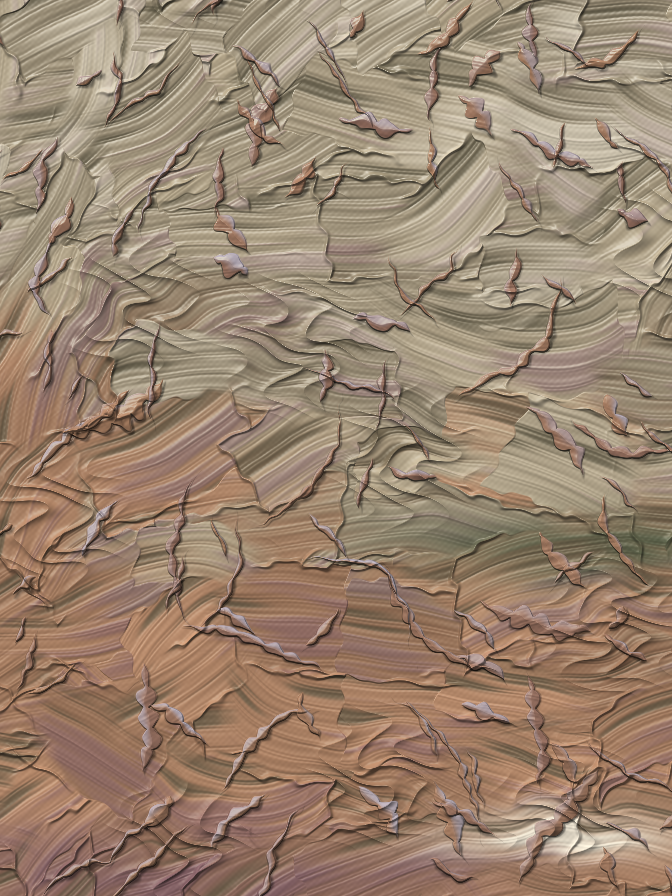
Write a WebGL 2 fragment shader that draws this texture.

```glsl
#version 300 es
precision highp float;
// Thick oil paint laid on canvas with a palette knife, lit from the top left.
// Layers of curved strokes carry bristle streaks and broken rims; torn slivers
// and crumpled knots stand on top. Their height gives shading and wet gloss.
#define SAND vec3(0.61, 0.56, 0.465)
#define CLAY vec3(0.64, 0.48, 0.37)
#define CREAM vec3(0.88, 0.85, 0.78)
#define PLUM vec3(0.49, 0.36, 0.38)
#define UMBER vec3(0.34, 0.32, 0.25)
#define LILAC vec3(0.66, 0.64, 0.70)
#define STROKE_SIZE 0.24
#define SLIVER_SIZE 0.11
#define STREAK_HEIGHT 0.0011
#define GLOSS 0.95
#define WEAVE 0.00006

uniform vec2 u_resolution;
out vec4 fragColor;
const vec3 LIGHT = vec3(-0.32, 0.62, 0.72);

vec3 hash3(vec2 p) {
  vec3 q = fract(p.xyx * vec3(0.1031, 0.1030, 0.0973));
  q += dot(q, q.yxz + 33.33);
  return fract((q.xxy + q.yzz) * q.zyx);
}
// Rotates into a frame whose x axis points along the angle
mat2 turn(float a) { return mat2(cos(a), -sin(a), sin(a), cos(a)); }

vec2 swirl(vec2 p, float f) {
  return sin(p.yx * f + vec2(1.3, 4.1) + 1.7 * sin(p * f * 0.63 + 2.0));
}
// Cellular noise: distance to the nearest scattered point
float cells(vec2 p) {
  float nearest = 9.0;
  for (int k = 0; k < 9; k++) {
    vec2 cell = floor(p) + vec2(k % 3 - 1, k / 3 - 1);
    nearest = min(nearest, length(cell + hash3(cell + 5.0).xy - p));
  }
  return nearest;
}
// Bristle marks: layered sines across the stroke, drifting along it
float streaks(vec2 q, float seed) {
  float sum = 0.0, amp = 0.45, f = 50.0;
  for (int i = 0; i < 6; i++) {
    float phase = seed * 40.0 + float(i) * 2.1;
    sum += amp * sin(f * q.y + phase + 2.2 * sin(0.31 * f * q.y + q.x * 11.0 + phase));
    amp *= 0.74;
    f *= 1.83;
  }
  return sum;
}
float dab(vec2 p, vec2 center, vec2 size) {
  vec2 q = (p - center) / size;
  return exp(-dot(q, q));
}
float flow(vec2 p) {
  float upper = mix(1.25, 0.12, smoothstep(0.02, 0.32, p.x));
  return mix(0.1, upper, smoothstep(0.2, 0.4, p.y));
}
// Pigment by place on the canvas, stroke and streak
vec3 pigment(vec2 p, vec3 id, float s) {
  float warmEdge = 0.3 * dab(p, vec2(0.0, 0.4), vec2(0.1, 0.25));
  float tone = p.y - warmEdge + 0.3 * (id.x - 0.5) + 0.1 * s;
  vec3 c = mix(CLAY, SAND, smoothstep(0.3, 0.56, tone));
  c *= 0.91 + 0.2 * id.y + 0.08 * s;
  c = mix(c, PLUM, 0.6 * smoothstep(0.4, 1.1, s + 0.9 * id.z - 0.35));
  c = mix(c, UMBER, 0.65 * smoothstep(0.4, 1.1, 0.5 * id.y - s - 0.2));
  c = mix(c, CREAM, 0.6 * smoothstep(0.45, 1.3, id.x + 0.6 * s) * smoothstep(0.3, 0.9, p.y));
  vec3 dabs = vec3(dab(p, vec2(0.66, 0.4), vec2(0.2, 0.035)),
                   dab(p, vec2(0.2, 0.02), vec2(0.3, 0.05)),
                   1.4 * dab(p, vec2(0.63, 0.06), vec2(0.13, 0.025)));
  dabs = clamp(dabs * (0.8 + 0.6 * s), 0.0, 0.95);
  c = mix(mix(c, UMBER * vec3(0.9, 1.05, 1.0), dabs.x), PLUM, dabs.y);
  return mix(c, CREAM, dabs.z);
}
// Colour in rgb, height in a
vec4 paintAt(vec2 p, float blur) {
  float knot = smoothstep(0.36, 0.06, cells(p * 3.6));
  vec2 w = p + 0.014 * swirl(p, 9.0) + (0.0012 + 0.007 * knot) * swirl(p, 55.0);
  float s = streaks(turn(0.2) * w, 0.3);
  vec4 paint = vec4(pigment(w, vec3(0.5), s), STREAK_HEIGHT * s);
  // Knife strokes, smaller in each upper layer, some fading at one end
  for (int i = 0; i < 27; i++) {
    float layer = float(i / 9), size = STROKE_SIZE * (1.0 - 0.22 * layer);
    vec2 cell = floor(w / size) + vec2(i % 3 - 1, (i / 3) % 3 - 1);
    vec3 id = hash3(cell + 37.0 * layer + 11.0), r = hash3(cell.yx + 17.0 * layer + 91.0);
    vec2 center = (cell + 0.2 + 0.6 * id.xy) * size;
    vec2 q = turn(flow(center) + (r.x - 0.5) * 1.2) * (w - center);
    q.y += (r.y - 0.5) * 6.0 * q.x * q.x;
    vec2 e = abs(q) - size * vec2(0.7, 0.2 + 0.27 * r.z);
    float d = max(e.x, e.y) + 0.003 * sin(q.y * 170.0 + 2.0 * sin(q.x * 90.0) + id.x * 9.0);
    if (d > 0.01) continue;
    float fade = 0.07 * smoothstep(-0.03, 0.1, q.x * sign(r.y - 0.5));
    s = streaks(q, id.z);
    vec4 stroke = vec4(pigment(w, id, s), STREAK_HEIGHT * s);
    paint = mix(paint, stroke, 1.0 - smoothstep(-blur - fade, blur, d));
    float broken = smoothstep(0.2, 1.1, sin(q.x * 31.0 + id.x * 20.0) + r.z - 15.0 * fade);
    paint.a += 0.0034 * broken * exp(-d * d / 0.000005);
  }
  float fold = 1.0 - abs(sin(w.x * 70.0 + w.y * 40.0 + 2.0 * sin(w.y * 83.0)));
  paint.a += 0.005 * knot * fold * fold;
  // Torn slivers, large then small, with a cool lit edge and a cast shadow
  vec2 t = p + 0.005 * swirl(p, 27.0) + 0.0026 * swirl(p, 95.0) + 0.0012 * swirl(p, 230.0);
  for (int k = 0; k < 18; k++) {
    float size = SLIVER_SIZE * (k < 9 ? 1.0 : 0.5);
    vec2 cell = floor(t / size) + vec2(k % 3 - 1, (k / 3) % 3 - 1);
    vec3 id = hash3(cell + 203.0 + size), r = hash3(cell.yx + 307.0);
    if (id.z > (k < 9 ? 0.65 : 0.3)) continue;
    vec2 center = (cell + 0.15 + 0.7 * id.xy) * size;
    float steep = step(r.x, mix(0.85, 0.25, smoothstep(0.2, 0.5, center.x)));
    mat2 frame = turn(mix(-0.75, 1.1, steep) + (r.y - 0.5) * 1.1);
    vec2 q = frame * (t - center), lit = frame * (t - center + 0.006 * LIGHT.xy);
    float len = size * (0.25 + 0.55 * r.z), bend = (id.x - 0.5) * 12.0;
    float width = (0.002 + 0.007 * id.y * id.y) * (0.5 + abs(sin(q.x * 130.0 + id.x * 9.0)));
    q.y += bend * q.x * q.x;
    lit.y += bend * lit.x * lit.x;
    float taper = 1.0 - q.x * q.x / (len * len);
    float shade = abs(lit.y) - width * (1.0 - lit.x * lit.x / (len * len));
    float cover = 1.0 - smoothstep(-blur, blur, abs(q.y) - width * taper);
    paint.rgb *= 1.0 - 0.45 * (1.0 - smoothstep(-0.002, 0.002, shade)) * (1.0 - cover);
    float cool = smoothstep(-0.2, 0.7, q.y / width + id.x - 0.5) * (0.3 + 0.6 * r.x);
    paint.rgb = mix(paint.rgb, mix(mix(CLAY, PLUM, 0.4 * r.y), LILAC, cool), cover);
    paint.a += cover * (0.0045 * sqrt(max(taper, 0.0)) - 0.3 * abs(q.y));
  }
  paint.a += WEAVE * sin(p.x * 900.0) * sin(p.y * 900.0);
  return paint;
}
void main() {
  vec2 p = gl_FragCoord.xy / u_resolution.y;
  float blur = 0.7 / u_resolution.y, gap = 0.0012;
  vec4 paint = paintAt(p, blur);
  vec2 slope = vec2(paintAt(p + vec2(gap, 0.0), blur).a, paintAt(p + vec2(0.0, gap), blur).a);
  vec3 normal = normalize(vec3((paint.a - slope) / gap, 1.0));
  // Soft shading, then wet shine that grows towards the top
  vec3 light = normalize(LIGHT);
  float diffuse = dot(normal, light) / light.z;
  vec3 color = paint.rgb * clamp(mix(1.0, diffuse, 0.5), 0.45, 1.35);
  float shine = pow(max(dot(normal, normalize(light + vec3(0.0, 0.0, 1.0))), 0.0), 34.0);
  color = mix(color, CREAM, shine * GLOSS * mix(0.3, 1.0, smoothstep(0.2, 0.9, p.y)));
  fragColor = vec4(color, 1.0);
}
```
